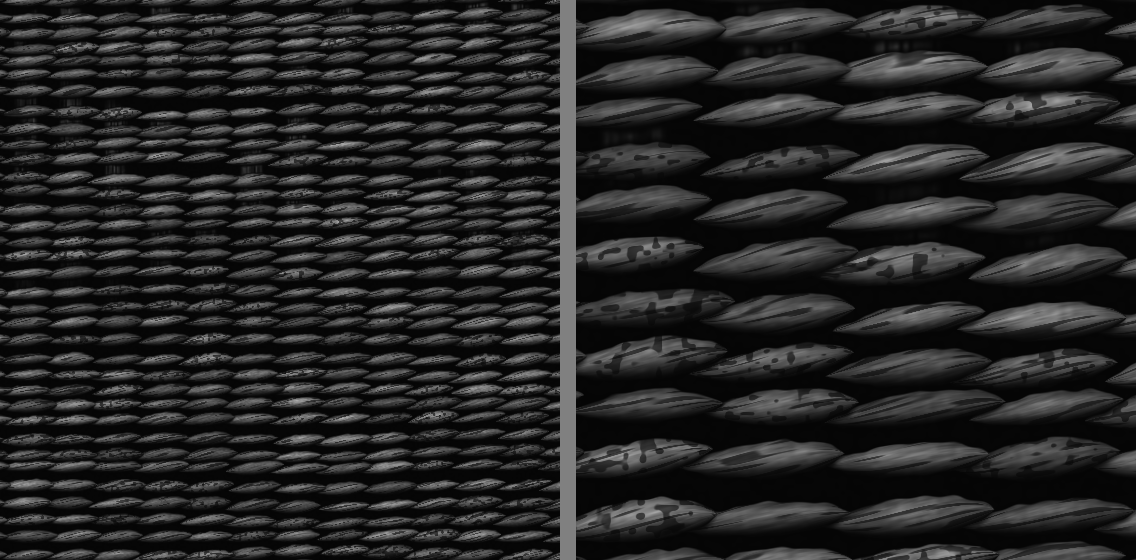
Left: the whole. Right: its middle third, enlarged.
This texture is drawn by a Shadertoy shader. Its source:

```glsl
const vec2 GRID = vec2(12.4, 34.4); // strands across and down

float hash(vec2 p) {
    vec3 q = fract(p.xyx * 0.1031);
    q += dot(q, q.yzx + 33.33);
    return fract((q.x + q.y) * q.z);
}

float noise(vec2 p) {
    vec2 i = floor(p), f = fract(p);
    f = f * f * (3.0 - 2.0 * f);
    return mix(mix(hash(i), hash(i + vec2(1, 0)), f.x),
               mix(hash(i + vec2(0, 1)), hash(i + vec2(1, 1)), f.x), f.y);
}

// Upright stakes, glimpsed where the weave is loose
float stakes(vec2 cell) {
    float across = abs(fract(cell.x) - 0.5);
    float fibre = noise(cell * vec2(28.0, 1.5));
    float loose = smoothstep(0.55, 0.8, noise(cell * vec2(0.9, 0.6) + 40.0));
    loose *= smoothstep(0.4, 0.75, cell.y / GRID.y);
    return 0.022 + 0.24 * loose * fibre * smoothstep(0.28, 0.16, across);
}

// Dry fibre tone; t runs along the strand, v across it, both -1 to 1
float strandTone(float t, float v, vec2 id) {
    vec2 seed = id * vec2(17.3, 9.7);
    float light = smoothstep(-1.1, 0.45, v) * (1.0 - 0.4 * smoothstep(0.4, 1.0, v));
    float twist = v - 0.7 * t;
    float fibre = noise(vec2(t * 2.5, twist * 4.5) + seed);
    float fine = noise(vec2(t * 7.0, twist * 11.0) + seed + 50.0);
    float crack = smoothstep(0.66, 0.8, noise(vec2(t * 1.8, twist * 5.0) + seed + 90.0));
    float speck = smoothstep(0.6, 0.75, noise(vec2(t * 10.0, v * 3.0) + seed));
    float tone = mix(0.34, 0.56, hash(id + 3.1));
    tone *= light * (1.0 - 0.5 * t * t) * (0.6 + 0.4 * fibre + 0.25 * fine);
    tone *= 1.0 - 0.6 * crack;
    tone *= 1.0 - 0.6 * speck * step(0.8, hash(id + 21.7));
    return 0.025 + tone;
}

void mainImage(out vec4 fragColor, in vec2 fragCoord) {
    vec2 uv = fragCoord / iResolution.xy;
    vec2 cell = uv * GRID - vec2(0.07, 0.0);
    float soft = 1.2 * GRID.y / iResolution.y;
    float grey = stakes(cell);

    // Each strand's right tip lies over the start of the next one
    for (int i = 1; i >= -1; i--) {
        for (int j = -2; j <= 2; j++) {
            vec2 id = floor(cell) + vec2(i, j);
            float h = hash(id + 7.0);
            vec2 p = cell - id - 0.5;

            // Uneven rows, slant and bow
            p.x -= 0.16 * (hash(id + 11.0) - 0.5);
            p.y -= 0.3 * (hash(vec2(id.y, 5.0)) - 0.5);
            p.y -= 0.5 * (noise(id * vec2(0.3, 0.45) + 13.0) - 0.5);
            float slant = 0.1 + 0.013 * id.x + 0.2 * h;
            p.y -= slant * p.x - 0.25 * (hash(id + 31.0) - 0.3) * p.x * p.x;

            // Spindle outline with a frayed edge
            float t = p.x / mix(0.56, 0.68, hash(id + 17.0));
            float thick = mix(0.33, 0.46, hash(id + 19.0));
            float halfWidth = thick * pow(max(1.0 - t * t, 0.0), 0.65) * (1.0 + 0.15 * t) - 0.03;
            float fray = 0.09 * (noise(p * vec2(9.0, 5.0) + id * 5.3) - 0.5);
            float d = abs(p.y) - halfWidth + fray;

            float shadow = smoothstep(0.16, 0.0, d) * smoothstep(1.1, 0.8, abs(t));
            grey = mix(grey, 0.02, 0.8 * shadow);
            float v = clamp(p.y / max(halfWidth, 0.02), -1.0, 1.0);
            float cover = smoothstep(soft, -soft, d) * step(abs(t), 1.0);
            grey = mix(grey, strandTone(t, v, id), cover);
        }
    }

    // Fine grain over the whole weave
    grey *= 0.92 + 0.16 * noise(uv * 260.0);
    fragColor = vec4(vec3(grey), 1.0);
}
```
